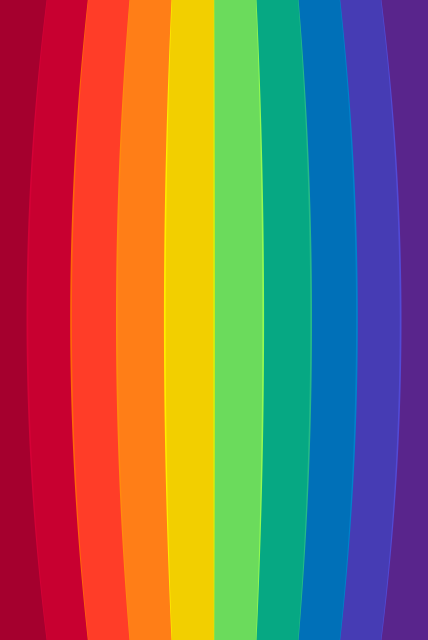
Write a WebGL 2 fragment shader that draws this background.

```glsl
#version 300 es
precision highp float;
// Ten vertical rainbow bands that bulge outward at mid-height, with thin bright seams.

#define END_SPACING 0.0998   // seam spacing at top and bottom, in canvas widths
#define END_SQUEEZE 0.0005   // narrowing of outer bands at top and bottom
#define MID_SPACING 0.1195   // seam spacing at mid-height
#define MID_SQUEEZE 0.0025   // narrowing of outer bands at mid-height
#define SEAM_END 0.0012      // seam width at top and bottom
#define SEAM_MID 0.0040      // seam width at mid-height

uniform vec2 u_resolution;
out vec4 fragColor;

const vec3 BANDS[10] = vec3[](
    vec3(0.647, 0.000, 0.180), vec3(0.784, 0.000, 0.188),
    vec3(1.000, 0.240, 0.155), vec3(1.000, 0.494, 0.090),
    vec3(0.950, 0.810, 0.000), vec3(0.420, 0.860, 0.360),
    vec3(0.025, 0.660, 0.515), vec3(0.000, 0.440, 0.720),
    vec3(0.275, 0.235, 0.705), vec3(0.350, 0.145, 0.550));

const vec3 SEAMS[9] = vec3[](
    vec3(0.840, 0.000, 0.210), vec3(1.000, 0.400, 0.030),
    vec3(1.000, 0.550, 0.050), vec3(1.000, 0.930, 0.000),
    vec3(0.830, 0.940, 0.050), vec3(0.580, 0.980, 0.320),
    vec3(0.150, 0.730, 0.530), vec3(0.000, 0.510, 0.800),
    vec3(0.320, 0.290, 0.840));

// Share of a pixel lying to the right of an edge
float coverage(float signedDist) {
    return clamp(signedDist * u_resolution.x + 0.5, 0.0, 1.0);
}

void main() {
    vec2 uv = gl_FragCoord.xy / u_resolution;
    float x = uv.x - 0.5;
    float v = 2.0 * uv.y - 1.0;
    float bulge = 1.0 - v * v;

    float spacing = mix(END_SPACING, MID_SPACING, bulge);
    float squeeze = mix(END_SQUEEZE, MID_SQUEEZE, bulge);
    float seamWidth = mix(SEAM_END, SEAM_MID, bulge);

    // Layer seams and bands from left to right
    vec3 color = BANDS[0];
    for (int i = 0; i < 9; i++) {
        float k = float(i - 4);
        float edge = k * (spacing - squeeze * abs(k));
        // Each seam lies on the inner side of its edge
        float seamCenter = edge - 0.5 * sign(k) * seamWidth;
        float d = x - seamCenter;
        color = mix(color, SEAMS[i], coverage(d + 0.5 * seamWidth));
        color = mix(color, BANDS[i + 1], coverage(d - 0.5 * seamWidth));
    }
    fragColor = vec4(color, 1.0);
}
```
